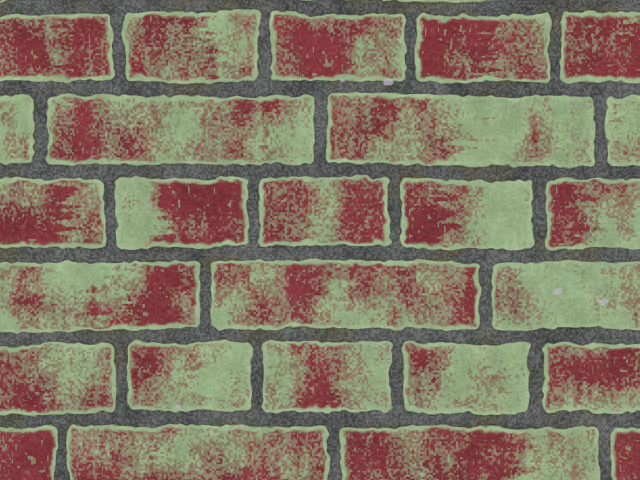
A Shadertoy shader for this texture:

```glsl
const vec3 MORTAR = vec3(0.345, 0.355, 0.350);
const vec3 MOSS   = vec3(0.37, 0.34, 0.23);
const vec3 RED    = vec3(0.50, 0.215, 0.235);
const vec3 GREEN  = vec3(0.585, 0.695, 0.525);
const vec3 CHIP   = vec3(0.72, 0.70, 0.74);

const float COURSE_TOP = 0.012;
const float COURSE_HEIGHT = 0.1725;

// Per course: first joint, brick pitch, amount of green film
const vec3 COURSES[6] = vec3[6](
    vec3(0.248, 0.304, 0.28), vec3(0.085, 0.584, 0.72),
    vec3(0.233, 0.297, 0.44), vec3(0.425, 0.592, 0.48),
    vec3(0.250, 0.289, 0.53), vec3(0.129, 0.565, 0.36));

float hash(vec2 p) {
    vec3 q = fract(vec3(p.xyx) * 0.1031);
    q += dot(q, q.yzx + 33.33);
    return fract((q.x + q.y) * q.z);
}

float noise(vec2 p) {
    vec2 i = floor(p), f = fract(p);
    f = f * f * (3.0 - 2.0 * f);
    return mix(mix(hash(i), hash(i + vec2(1, 0)), f.x),
               mix(hash(i + vec2(0, 1)), hash(i + vec2(1, 1)), f.x), f.y);
}

float fbm(vec2 p) {
    float sum = 0.0, amp = 0.5;
    for (int i = 0; i < 5; i++) {
        sum += amp * noise(p);
        p = p * 2.03 + 17.3;
        amp *= 0.5;
    }
    return sum / 0.97;
}

float roundedBox(vec2 p, vec2 halfSize, float radius) {
    vec2 q = abs(p) - halfSize + radius;
    return length(max(q, 0.0)) + min(max(q.x, q.y), 0.0) - radius;
}

// Gritty joint, mossy in places and along the brick edges
vec3 mortarColor(vec2 p, float edgeDistance) {
    float grit = noise(p * 260.0 + 40.0) - 0.5;
    vec3 color = MORTAR * (0.78 + 0.44 * fbm(p * 22.0)) + 0.17 * grit;
    float moss = smoothstep(0.5, 0.75, fbm(p * 13.0 + 70.0));
    moss *= 1.0 - 0.6 * smoothstep(0.0, 0.012, edgeDistance);
    color = mix(color, MOSS + 0.1 * grit, 0.6 * moss);
    return color * mix(0.85, 1.0, smoothstep(0.0, 0.005, edgeDistance));
}

// How much green film is left at a point; local spans -1 to 1 on the brick
float filmCover(vec2 p, vec2 local, vec2 id, float bias) {
    vec2 q = p + id * 5.7;
    float patches = fbm(q * vec2(11.0, 9.0)) - 0.5;
    float streaks = noise(q * vec2(85.0, 13.0)) - 0.5;
    float scratches = noise(q * vec2(14.0, 130.0)) - 0.5;
    float grain = noise(q * 230.0) - 0.5;
    float side = hash(id + 3.1) < 0.5 ? -1.0 : 1.0;
    float split = (local.x + 0.9 * hash(id + 7.7) - 0.45) * side;
    float worn = smoothstep(-0.15, 0.15, split + 0.5 * scratches) - 0.5;
    float strength = 0.55 * hash(id + 11.9);
    return bias + 0.3 * (hash(id) - 0.5) + 1.5 * patches
         + 0.22 * streaks + 0.55 * grain - strength * worn;
}

vec3 brickColor(vec2 p, vec2 local, vec2 id, float bias, float depth) {
    float grain = noise(p * 240.0 + 9.0) - 0.5;
    float cover = filmCover(p, local, id, bias);

    // Thin dusty veil below, opaque patches above
    float film = 0.55 * smoothstep(0.15, 0.5, cover)
               + 0.40 * smoothstep(0.45, 0.85, cover);
    float ragged = 0.014 * (fbm(p * 38.0 + 5.0) - 0.5) + 0.004 * grain;
    float rim = 1.0 - smoothstep(0.005, 0.014, depth + ragged);
    float speck = smoothstep(0.80, 0.92, noise(p * vec2(150.0, 110.0) + id));
    film = max(film, max(0.95 * rim, 0.6 * speck));

    vec3 red = RED * (0.85 + 0.3 * fbm(p * 17.0 + id));
    vec3 green = GREEN * (0.90 + 0.2 * fbm(p * 30.0 + 3.0)) + 0.03 * rim;
    return mix(red, green, film) + 0.07 * grain;
}

// Sparse pale flakes, one candidate per grid cell
float chipMask(vec2 p, float px) {
    vec2 cell = floor(p * 9.0);
    vec2 center = 0.25 + 0.5 * vec2(hash(cell + 2.0), hash(cell + 5.0));
    float d = length((p - (cell + center) / 9.0) * vec2(0.8, 1.2));
    d += 0.008 * (noise(p * 110.0) - 0.5) - 0.007;
    return step(0.96, hash(cell + 31.0)) * (1.0 - smoothstep(-px, px, d));
}

void mainImage(out vec4 fragColor, in vec2 fragCoord) {
    float px = 1.0 / iResolution.y;
    vec2 p = vec2(fragCoord.x, iResolution.y - fragCoord.y) * px;

    // Uneven laying: slow drift of the courses and joints
    vec2 wall = p + 0.010 * (vec2(noise(p * 5.0), noise(p * 4.0 + 9.0)) - 0.5);

    float row = floor((wall.y - COURSE_TOP) / COURSE_HEIGHT);
    vec3 course = COURSES[int(mod(row + 6.0, 6.0))];
    float column = floor((wall.x - course.x) / course.y);
    vec2 id = vec2(column, row) + 20.0;

    vec2 cellSize = vec2(course.y, COURSE_HEIGHT);
    vec2 center = vec2(course.x, COURSE_TOP) + (vec2(column, row) + 0.5) * cellSize;
    vec2 gap = vec2(0.013, 0.0145) + 0.003 * (vec2(hash(id + 1.3), hash(id + 4.9)) - 0.5);
    vec2 halfSize = 0.5 * cellSize - gap;

    float d = roundedBox(wall - center, halfSize, 0.012);
    d += 0.008 * (noise(p * 28.0) - 0.5) + 0.006 * (noise(p * 85.0) - 0.5);

    vec3 brick = brickColor(p, (wall - center) / halfSize, id, course.z, -d);
    vec3 color = mix(brick, mortarColor(p, d), smoothstep(-px, px, d));
    color = mix(color, CHIP, 0.8 * chipMask(p, px));
    fragColor = vec4(clamp(color, 0.0, 1.0), 1.0);
}
```
